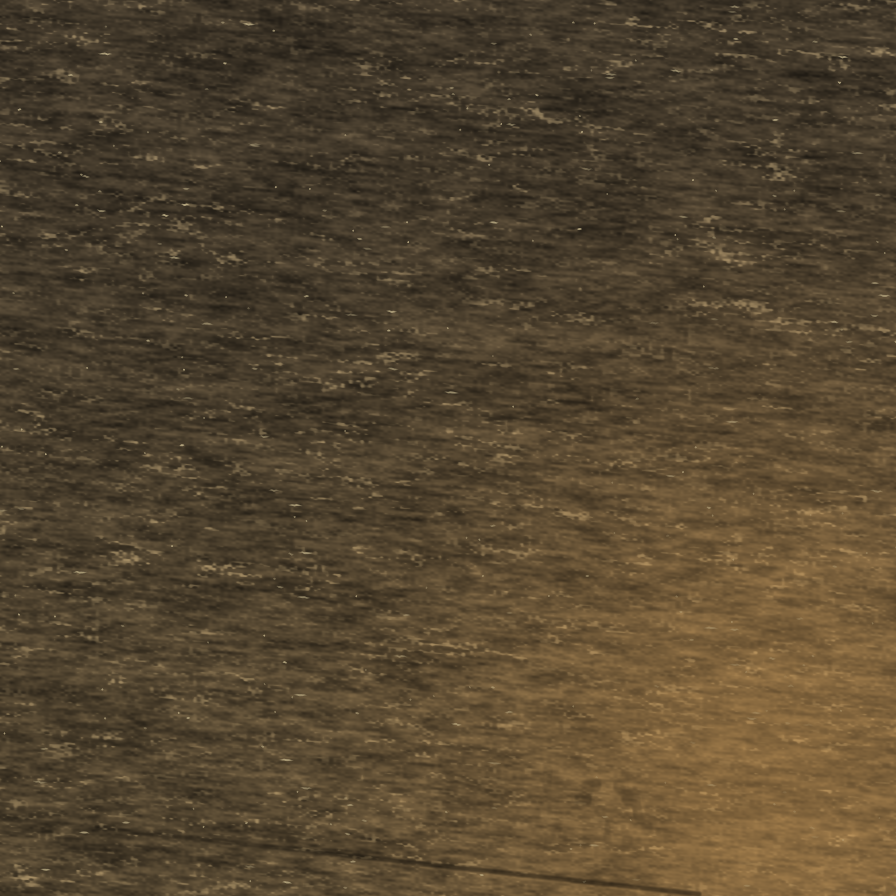
Reproduce this texture procedurally as a Shadertoy shader.

```glsl
const vec3 DARK_TOP = vec3(0.250, 0.214, 0.160);
const vec3 DARK_BOTTOM = vec3(0.305, 0.256, 0.178);
const vec3 GLOW = vec3(0.235, 0.160, 0.070);
const vec3 STREAK = vec3(0.190, 0.168, 0.122);
const vec3 GLINT = vec3(0.800, 0.740, 0.570);
const vec2 GLOW_CENTER = vec2(0.88, 0.13);
const float GLOW_RADIUS = 0.36;
const float TILT = 0.075;
const float CONTRAST = 1.35;
const vec2 SEAM_START = vec2(0.0, 0.088);
const vec2 SEAM_END = vec2(0.78, 0.002);
const vec2 SMUDGE_CENTER = vec2(0.66, 0.10);

float hash(vec2 p) {
    vec3 q = fract(vec3(p.xyx) * 0.1031);
    q += dot(q, q.yzx + 33.33);
    return fract((q.x + q.y) * q.z);
}

float noise(vec2 p) {
    vec2 i = floor(p);
    vec2 f = fract(p);
    f = f * f * (3.0 - 2.0 * f);
    return mix(mix(hash(i), hash(i + vec2(1, 0)), f.x),
               mix(hash(i + vec2(0, 1)), hash(i + vec2(1, 1)), f.x), f.y);
}

// One row of smooth noise, shifted at random against its neighbours
float rowNoise(float x, float row) {
    x += 50.0 * hash(vec2(row, 7.0));
    float i = floor(x);
    float f = smoothstep(0.0, 1.0, x - i);
    return mix(hash(vec2(i, row)), hash(vec2(i + 1.0, row)), f);
}

float streaks(vec2 p) {
    float row = floor(p.y);
    float f = smoothstep(0.0, 1.0, p.y - row);
    return mix(rowNoise(p.x, row), rowNoise(p.x, row + 1.0), f);
}

// Sparse thin flecks, one candidate per cell
float glints(vec2 p, vec2 cells, float chance, float seed) {
    vec2 g = p * cells + seed;
    vec2 id = floor(g);
    float lengthRandom = hash(id + 31.0);
    vec2 center = vec2(0.3) + 0.4 * vec2(hash(id + 11.0), hash(id + 23.0));
    vec2 d = (fract(g) - center) / cells;
    d.y += 0.0012 * (noise(vec2(p.x * 350.0, id.y)) - 0.5);
    vec2 size = vec2(mix(0.0015, 0.010, pow(lengthRandom, 3.0)), 0.0017);
    float shape = 1.0 - smoothstep(0.3, 1.0, length(d / size));
    return shape * step(hash(id), chance) * mix(0.35, 1.0, hash(id + 47.0));
}

void mainImage(out vec4 fragColor, in vec2 fragCoord) {
    vec2 uv = fragCoord / iResolution.xy;

    // Grain coordinates fall slightly to the right
    vec2 p = vec2(uv.x, uv.y + TILT * uv.x);
    p.y += 0.004 * (noise(uv * vec2(7.0, 12.0)) - 0.5);

    // Soft light from the lower right
    vec2 toGlow = (uv - GLOW_CENTER) * vec2(1.0, 0.88);
    float glow = exp(-dot(toGlow, toGlow) / (GLOW_RADIUS * GLOW_RADIUS));
    vec3 color = mix(DARK_BOTTOM, DARK_TOP, smoothstep(0.1, 0.9, uv.y));
    color += GLOW * glow;

    // Layered streaks, calmer inside the glow
    float broad = noise(p * vec2(9.0, 55.0));
    float middle = streaks(p * vec2(32.0, 170.0));
    float fine = streaks(p * vec2(75.0, 300.0) + 40.0);
    float speckle = noise(p * vec2(230.0, 400.0) + 90.0);
    float grain = 0.22 * broad + 0.30 * middle + 0.30 * fine + 0.18 * speckle - 0.5;
    float calm = mix(1.0, 0.42, glow);
    color *= 1.0 + CONTRAST * calm * grain;

    // Pale broken dashes
    float patches = smoothstep(0.35, 0.8, noise(p * vec2(14.0, 60.0) + 17.0));
    float dashes = smoothstep(0.58, 0.95, 0.6 * streaks(p * vec2(45.0, 230.0) + 70.0) + 0.4 * speckle);
    color += STREAK * dashes * (0.4 + patches) * calm;

    // Bright flecks
    float flecks = 0.0;
    for (int i = 0; i < 3; i++) {
        float k = float(i);
        flecks += glints(p, vec2(26.0 + 9.0 * k, 75.0 + 28.0 * k), 0.022, 13.7 * k + 3.0);
    }
    color = mix(color, GLINT, min(flecks, 1.0) * mix(0.8, 0.25, glow));

    // Thin dark seam near the lower edge
    vec2 along = SEAM_END - SEAM_START;
    float t = clamp(dot(uv - SEAM_START, along) / dot(along, along), 0.0, 1.0);
    float seamDistance = length(uv - SEAM_START - along * t);
    float seam = 1.0 - smoothstep(0.0008, 0.0045, seamDistance);
    color *= 1.0 - seam * mix(0.18, 0.38, smoothstep(0.1, 0.6, t));

    // Faint mottled smudge
    vec2 s = (uv - SMUDGE_CENTER) / vec2(0.07, 0.05);
    float mottling = smoothstep(0.5, 0.8, noise(uv * vec2(90.0, 65.0)));
    color *= 1.0 - 0.22 * exp(-dot(s, s)) * mottling;

    fragColor = vec4(clamp(color, 0.0, 1.0), 1.0);
}
```
